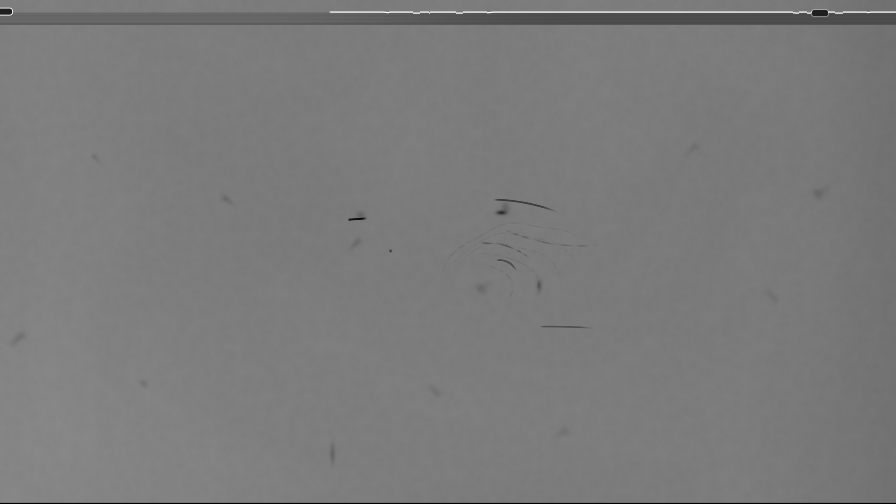
This texture is drawn by a Shadertoy shader. Its source:

```glsl
// A scuffed flat grey panel with a dark rail and a broken white edge along its top.

float hash(vec2 p) {
    p = fract(p * vec2(0.1731, 0.2917));
    p += dot(p, p.yx + 19.37);
    return fract((p.x + p.y) * p.x * 43.7);
}

// Distance to the nearest jittered point: soft cells.
float cellular(vec2 p) {
    vec2 cell = floor(p);
    float nearest = 2.0;
    for (int y = -1; y <= 1; y++)
    for (int x = -1; x <= 1; x++) {
        vec2 c = cell + vec2(x, y);
        vec2 site = c + vec2(hash(c), hash(c + 57.3));
        nearest = min(nearest, length(p - site));
    }
    return nearest;
}

// Broad cloudiness from layered, turned and warped sines.
float clouds(vec2 p) {
    float sum = 0.0, amp = 0.5;
    for (int i = 0; i < 5; i++) {
        p = mat2(0.8, -0.6, 0.6, 0.8) * p * 1.7 + 1.3;
        p += 0.6 * sin(p.yx * 1.3);
        sum += amp * sin(p.x) * sin(p.y);
        amp *= 0.65;
    }
    return sum;
}

// Coverage of a bowed stroke from a to b, tapered at both ends.
float stroke(vec2 p, vec2 a, vec2 b, float bend, float width, float px) {
    vec2 dir = b - a;
    float len = length(dir);
    dir /= len;
    float t = dot(p - a, dir) / len;
    float bow = 4.0 * t * (1.0 - t);
    float d = abs(dot(p - a, vec2(-dir.y, dir.x)) - bend * bow);
    float ends = smoothstep(0.0, 0.08, t) * smoothstep(1.0, 0.7, t);
    return ends * (1.0 - smoothstep(width - 0.5 * px, width + 0.5 * px, d));
}

float smudge(vec2 p, vec2 center, vec2 size) {
    vec2 q = (p - center) / size;
    return exp(-dot(q, q));
}

// Coverage of a horizontal bar between two heights.
float bar(float y, float low, float high, float px) {
    return clamp((y - low) / px + 0.5, 0.0, 1.0) * clamp((high - y) / px + 0.5, 0.0, 1.0);
}

void mainImage(out vec4 fragColor, in vec2 fragCoord) {
    float px = 1.0 / iResolution.y;
    vec2 p = fragCoord * px;

    // Panel: slow shading, clouds and fine mottling
    float grey = 0.497 - 0.012 * p.x + 0.014 * clouds(p * 2.2);
    grey += 0.022 * smudge(p, vec2(0.15, 0.1), vec2(0.4, 0.3));
    grey -= 0.025 * smoothstep(1.6, 1.78, p.x);
    grey += 0.012 * (cellular(p * 38.0) - 0.5) + 0.008 * (cellular(p * vec2(95.0, 80.0)) - 0.5);
    float worn = 0.55 + 0.45 * sin(p.x * 210.0 + 3.0 * sin(p.y * 170.0));

    // Faint stains scattered over the panel
    for (int i = 0; i < 11; i++) {
        float k = float(i);
        vec2 center = vec2(fract(0.11 + k * 0.382) * 1.75, 0.1 + 0.65 * fract(0.9 + k * 0.29));
        vec2 size = mix(vec2(0.006), vec2(0.016, 0.012), hash(vec2(k, 7.0)));
        vec2 q = p + 0.005 * sin(p.yx * 130.0 + k);
        grey -= (0.03 + 0.05 * hash(vec2(k, 3.0))) * smudge(q, center, size);
    }

    // Faint swirl of rubbed arcs
    for (int i = 0; i < 5; i++) {
        float k = float(i);
        vec2 q = (p - vec2(0.96 + 0.02 * k, 0.43)) * vec2(0.85, 1.1);
        float ring = abs(length(q) - 0.05 - 0.022 * k + 0.004 * sin(q.x * 60.0));
        float sweep = smoothstep(0.1, 0.9, cos(atan(q.y, q.x) - 0.5 - 0.35 * k));
        grey -= 0.035 * worn * sweep * smoothstep(0.003, 0.0, ring);
    }

    // Main scuffs and chips
    float scuff = 0.24 * stroke(p, vec2(0.978, 0.604), vec2(1.11, 0.578), 0.006, 0.0018, px);
    scuff += 0.14 * worn * stroke(p, vec2(0.95, 0.517), vec2(1.058, 0.482), 0.012, 0.0015, px);
    scuff += 0.18 * stroke(p, vec2(0.985, 0.484), vec2(1.026, 0.46), 0.008, 0.0018, px);
    scuff += 0.09 * worn * stroke(p, vec2(1.0, 0.545), vec2(1.2, 0.515), -0.014, 0.0015, px);
    scuff += 0.17 * stroke(p, vec2(1.07, 0.352), vec2(1.18, 0.349), 0.001, 0.0016, px);
    scuff += 0.4 * stroke(p, vec2(0.69, 0.564), vec2(0.73, 0.567), 0.0, 0.002, px);
    scuff += 0.09 * smudge(p, vec2(0.715, 0.573), vec2(0.009, 0.008));
    scuff += 0.3 * smudge(p, vec2(0.994, 0.578), vec2(0.009, 0.004));
    scuff += 0.09 * smudge(p, vec2(1.003, 0.586), vec2(0.008, 0.012));
    scuff += 0.13 * smudge(p, vec2(1.07, 0.433), vec2(0.005, 0.011));
    scuff += 0.3 * smudge(p, vec2(0.775, 0.502), vec2(0.0025));
    scuff += 0.1 * smudge(p, vec2(0.66, 0.1), vec2(0.005, 0.02));
    grey -= scuff;

    // Rail, darker to the right, with a thin lower lip
    float rail = mix(0.4, 0.3, smoothstep(0.5, 1.15, p.x)) + 0.01 * sin(p.y * 900.0);
    grey = mix(grey, rail, bar(p.y, 0.951, 0.975, px));
    grey = mix(grey, 0.3, 0.7 * bar(p.y, 0.951, 0.9535, px));

    // White edge, ragged in two stretches
    float ragged = bar(p.x, 0.77, 0.97, 0.02) + bar(p.x, 1.57, 1.72, 0.02);
    float edge = 0.976 - 0.002 * ragged * step(0.4, sin(p.x * 150.0) * sin(p.x * 67.0));
    grey = mix(grey, 0.97, bar(p.y, edge - 0.0013, edge + 0.0013, px) * smoothstep(0.652, 0.657, p.x));

    // Dark plugs on the edge, rimmed in white
    for (int i = 0; i < 2; i++) {
        vec2 q = abs(p - mix(vec2(0.008, 0.977), vec2(1.627, 0.974), float(i))) - vec2(0.011, 0.001);
        float d = length(max(q, 0.0)) - 0.004;
        grey = mix(grey, 0.9, (1.0 - 0.6 * float(i)) * smoothstep(px, 0.0, d - 0.002));
        grey = mix(grey, 0.12, smoothstep(px, 0.0, d));
    }

    // Black lower border
    grey *= 1.0 - bar(p.y, -0.01, 0.0022, px);
    fragColor = vec4(vec3(grey), 1.0);
}
```
